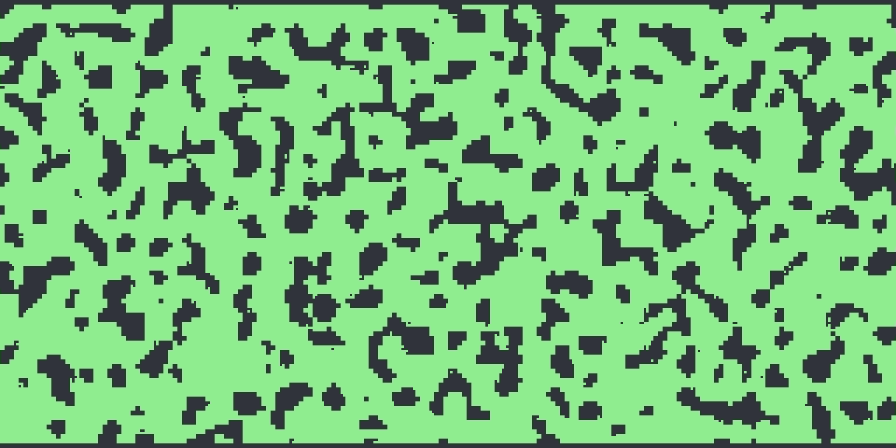
A Shadertoy shader for this texture:

```glsl
// Blocky cave map: charcoal islands and worm-like walls on a light green floor.
// Hashed noise on a square grid is band-pass filtered and thresholded per cell;
// cell edges have crisp brightness and a slightly softer tint.

const float ROWS = 96.0;
const vec3 FLOOR_GREEN = vec3(0.56, 0.93, 0.56);
const vec3 WALL_GRAY = vec3(0.19, 0.20, 0.23);

float hash(vec2 p)
{
    vec3 q = fract(p.xyx * 0.1031);
    q += dot(q, q.yzx + 33.33);
    return fract((q.x + q.y) * q.z);
}

// Random value of a cell; beyond the top and bottom it leans towards wall
float seedValue(vec2 cell)
{
    bool outside = cell.y < 0.0 || cell.y >= ROWS;
    return outside ? 0.2 : hash(cell + 71.0) - 0.5;
}

// Wall (1) or floor (0) for the 2x2 block of cells starting at base
vec4 wallBlock(vec2 base)
{
    vec4 field = vec4(0.0);
    for (int y = -6; y <= 7; y++)
    for (int x = -6; x <= 7; x++)
    {
        vec2 offset = vec2(x, y);
        vec4 dx = offset.x - vec4(0.0, 1.0, 0.0, 1.0);
        vec4 dy = offset.y - vec4(0.0, 0.0, 1.0, 1.0);
        vec4 d2 = dx * dx + dy * dy;

        // Narrow bell minus wide bell, plus a little grain at the centre
        vec4 wide = exp(-d2 / 13.0);
        vec4 kernel = wide * wide - 0.4 * wide + 0.1 * step(d2, vec4(0.5));
        field += kernel * seedValue(base + offset);
    }
    vec4 row = base.y + vec4(0.0, 0.0, 1.0, 1.0);
    vec4 border = step(row, vec4(0.5)) + step(vec4(ROWS - 1.5), row);
    return max(step(vec4(0.27), field), min(border, 1.0));
}

float blend(vec4 block, vec2 w)
{
    vec2 rows = mix(block.xz, block.yw, w.x);
    return mix(rows.x, rows.y, w.y);
}

float luma(vec3 c)
{
    return dot(c, vec3(0.299, 0.587, 0.114));
}

void mainImage(out vec4 fragColor, in vec2 fragCoord)
{
    vec2 grid = fragCoord / iResolution.y * ROWS - 0.5;
    vec2 f = fract(grid);
    vec4 walls = wallBlock(floor(grid));

    // One-pixel edge for brightness, one-cell edge for tint
    float pixelsPerCell = max(iResolution.y / ROWS, 1.0);
    vec2 crisp = clamp((f - 0.5) * pixelsPerCell + 0.5, 0.0, 1.0);
    float brightness = mix(luma(FLOOR_GREEN), luma(WALL_GRAY), blend(walls, crisp));
    vec3 tint = mix(FLOOR_GREEN - luma(FLOOR_GREEN),
                    WALL_GRAY - luma(WALL_GRAY), blend(walls, f));

    fragColor = vec4(clamp(brightness + tint, 0.0, 1.0), 1.0);
}
```
